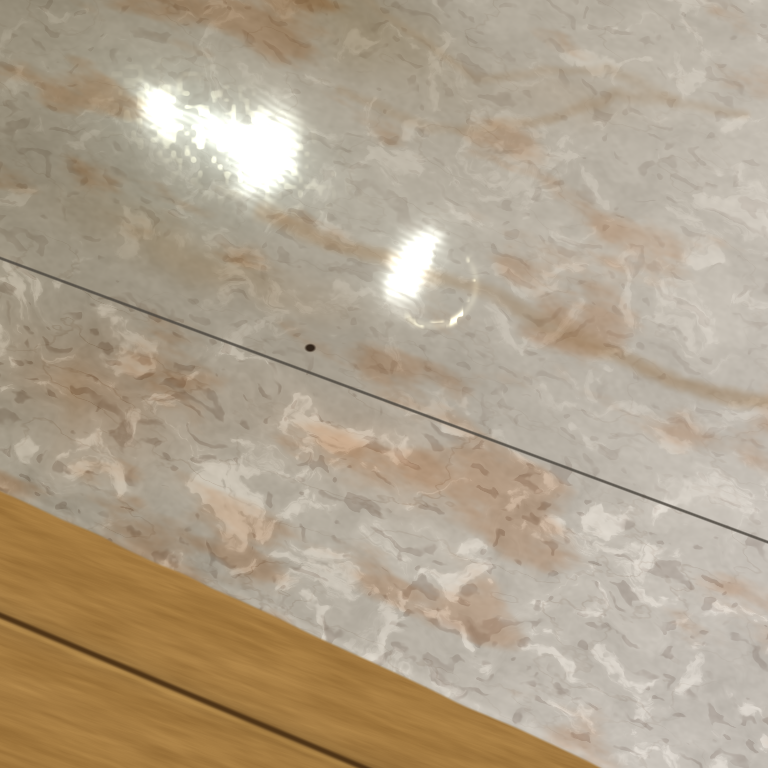
This texture is drawn by a Shadertoy shader. Its source:

```glsl
// Polished veined marble with lamp reflections, a dark seam and a wooden strip at the corner.
#define STONE_DARK vec3(.595, .56, .485)
#define STONE_LIGHT vec3(.785, .76, .725)
#define OCHRE vec3(.59, .46, .31)
#define WOOD vec3(.635, .475, .255)
#define GROOVE vec3(.30, .20, .09)
#define SEAM vec3(.30, .28, .25)
#define SEAM_WIDTH .0017
#define MOTTLE .11
#define VEIN_STRENGTH .48
#define GLARE 1.25

float hash(vec2 cell) {
    uvec2 q = uvec2(ivec2(cell) + 4096) * uvec2(1597u, 3812u);
    uint n = (q.x ^ q.y) * 747796u + 2891u;
    n = ((n >> 15) ^ n) * 277803u;
    n = ((n >> 13) ^ n) * 668265u;
    return float((n >> 8) & 65535u) / 65535.;
}

float noise(vec2 p) {
    vec2 i = floor(p), f = fract(p);
    f = f * f * (3. - 2. * f);
    return mix(mix(hash(i), hash(i + vec2(1, 0)), f.x),
               mix(hash(i + vec2(0, 1)), hash(i + vec2(1, 1)), f.x), f.y);
}

float fbm(vec2 p) {
    float sum = 0., amp = .5;
    for (int i = 0; i < 5; i++) {
        sum += amp * noise(p);
        p = mat2(.8, .6, -.6, .8) * p * 2.03 + 17.;
        amp *= .5;
    }
    return sum / .97;
}

// Gaussian spot with radii r, its long axis turned by an angle
float spot(vec2 p, vec2 centre, vec2 r, float angle) {
    float c = cos(angle), s = sin(angle);
    vec2 d = mat2(c, -s, s, c) * (p - centre) / r;
    return exp(-dot(d, d));
}

float polyline(vec2 p, vec2 path[6]) {
    float d = 9.;
    for (int i = 0; i < 5; i++) {
        vec2 a = p - path[i], b = path[i + 1] - path[i];
        d = min(d, length(a - b * clamp(dot(a, b) / dot(b, b), 0., 1.)));
    }
    return d;
}

vec3 marble(vec2 p, float belowSeam) {
    vec2 g = vec2(.93 * p.x - .36 * p.y, .36 * p.x + .93 * p.y);
    vec2 warp = vec2(fbm(p * 13.), fbm(p * 13. + 40.)) - .5;
    float light = clamp(.15 + .75 * p.x - .45 * (p.y - .5), 0., 1.);
    vec3 col = mix(STONE_DARK, STONE_LIGHT, light);

    // Broad clouds and tinted zones
    col += .13 * (fbm(g * vec2(3.5, 9.) + warp) - .5);
    vec2 w = p + warp * .06;
    col -= vec3(.05, .07, .10) * spot(w, vec2(.47, .97), vec2(.15, .055), -.6);
    col -= vec3(.03, .08, .11) * spot(w, vec2(.12, .49), vec2(.13, .075), -.4);
    col -= vec3(.02, .05, .08) * spot(w, vec2(.27, .66), vec2(.17, .035), -.4);
    col -= vec3(.00, .03, .05) * spot(w, vec2(.47, .42), vec2(.15, .05), -.4);
    col += vec3(.02, .03, .03) * spot(w, vec2(.22, .73), vec2(.12, .07), -.3);
    float rust = smoothstep(.53, .75, fbm(g * vec2(6., 15.) + 9.));
    col -= vec3(.03, .09, .13) * rust;

    // Ochre veins, widened and broken by noise
    vec2 mainVein[6] = vec2[6](vec2(.34, .727), vec2(.44, .684), vec2(.64, .615),
                               vec2(.78, .545), vec2(.885, .505), vec2(1.03, .467));
    vec2 upperVein[6] = vec2[6](vec2(.44, .885), vec2(.56, .835), vec2(.69, .84),
                                vec2(.80, .88), vec2(.88, .87), vec2(.97, .85));
    vec2 crest[6] = vec2[6](vec2(.45, 1.02), vec2(.57, .93), vec2(.62, .90),
                            vec2(.70, .905), vec2(.79, .91), vec2(.88, .87));
    vec2 v = p + warp * .028;
    float breaks = .45 + .8 * fbm(g * vec2(12., 30.));
    float vein = 1. - smoothstep(.001, .018, polyline(v, mainVein));
    vein += .50 * (1. - smoothstep(.0, .012, polyline(v, upperVein)));
    vein += .40 * (1. - smoothstep(.0, .011, polyline(v, crest)));
    vein += .38 * spot(w, vec2(.74, .875), vec2(.09, .03), -.1);
    vein += .55 * spot(w, vec2(.092, .49), vec2(.018, .045), -.2);
    col = mix(col, OCHRE, clamp(vein * breaks * VEIN_STRENGTH, 0., .8));

    // Flakes, pits and hairline cracks, stronger below the seam
    float rough = mix(.55, 1., belowSeam);
    float flakes = fbm(g * vec2(24., 38.) + warp * 4.);
    col += MOTTLE * rough * (flakes - .5);
    col += .075 * rough * smoothstep(.58, .72, flakes);
    float pits = smoothstep(.73, .88, noise(g * vec2(55., 105.) + warp * 6.));
    col -= vec3(.07, .08, .08) * pits * rough;
    float crack = 1. - smoothstep(.0, .025, abs(fbm(g * vec2(11., 22.) + 70.) - .5));
    col -= vec3(.045, .055, .06) * crack * rough * noise(p * 18.);
    return col + .025 * (noise(g * vec2(130., 190.)) - .5);
}

// Rippled lamp reflections with bluish haze
vec3 reflections(vec2 p) {
    vec2 q = p + .012 * (vec2(noise(p * 65.), noise(p * 65. + 31.)) - .5);
    float ripple = .82 + .18 * cos(dot(p, vec2(300., 560.)) + 5. * noise(p * 30.));
    float core = 1.0 * spot(q, vec2(.346, .80), vec2(.030, .046), -.25);
    core += .75 * spot(q, vec2(.207, .857), vec2(.021, .029), .6);
    core += .40 * spot(q, vec2(.282, .832), vec2(.045, .018), -.45);
    core += 1.1 * spot(q, vec2(.537, .658), vec2(.020, .041), -.55);
    float haze = .20 * spot(p, vec2(.285, .825), vec2(.145, .065), -.45);
    haze += .08 * spot(p, vec2(.54, .65), vec2(.065), 0.);
    vec2 d = p - vec2(.565, .631);
    float ring = exp(-pow((length(d) - .055) / .0045, 2.)) * smoothstep(-.01, .05, d.x - d.y);
    float sparkle = smoothstep(.52, .82, noise(p * 115.));
    float glints = ring * (.08 + .5 * sparkle);
    glints += .4 * sparkle * spot(p, vec2(.29, .82), vec2(.10, .045), -.45);
    return GLARE * core * ripple * vec3(.94, 1., 1.) + haze * vec3(.8, 1., 1.05) + glints * vec3(1., 1., .82);
}

vec3 wood(vec2 p, float px) {
    vec2 g = vec2(.94 * p.x - .34 * p.y, .34 * p.x + .94 * p.y);
    float grain = fbm(g * vec2(16., 150.)) - .5;
    vec3 col = WOOD + vec3(.13, .12, .09) * grain + .05 * (fbm(g * vec2(4., 22.)) - .5);
    float d = (p.y - .199 + .419 * p.x) * .922;
    col *= 1. - .16 * exp(-abs(d) / .012);
    col = mix(GROOVE, col, smoothstep(.002 - px, .0045 + px, abs(d)));
    return col + vec3(.09, .08, .05) * exp(-pow((d + .008) / .004, 2.));
}

void mainImage(out vec4 fragColor, in vec2 fragCoord) {
    vec2 p = fragCoord / iResolution.xy;
    float px = 1. / iResolution.y;
    float seam = (p.y - .664 + .370 * p.x) * .938;
    float edge = (p.y - .362 + .463 * p.x) * .907 + .003 * (noise(p * 25.) - .5);

    vec3 col = marble(p, smoothstep(.01, -.01, seam));
    col = mix(col, SEAM, .85 * (1. - smoothstep(SEAM_WIDTH - px, SEAM_WIDTH + px, abs(seam))));
    float speck = length((p - vec2(.404, .547)) * vec2(.75, 1.));
    col = mix(col, vec3(.19, .14, .10), 1. - smoothstep(.003, .0065, speck));
    col += reflections(p);

    // Pale lip of stone, then the wooden strip
    col += .045 * exp(-pow((edge - .006) / .005, 2.));
    col = mix(wood(p, px), col, smoothstep(-.001 - px, .001 + px, edge));
    fragColor = vec4(clamp(col, 0., 1.), 1.);
}
```
